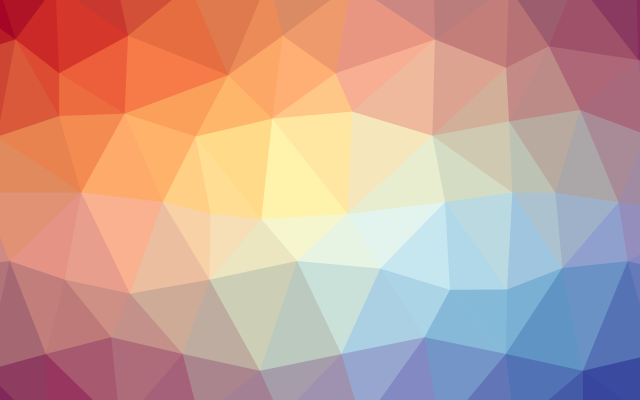
Give the GLSL for this background, as a Shadertoy shader.

```glsl
// A low-poly mesh of flat triangles fading from red through yellow to blue.
// Each row of vertices follows its own pair of waves; each triangle takes the
// even blend of one palette read across and the same palette read downwards.

#define ASPECT 1.6      // mesh width, with its height as 1
#define COLUMNS 9.0     // mesh cells across the canvas
#define ROWS 6          // mesh cells down the canvas
#define AXIS_BLEND 0.5  // share of the vertical palette
#define EDGE_WIDTH 1.0  // edge softness in pixels

const vec3 PALETTE[11] = vec3[11](
    vec3(0.65, 0.00, 0.15), vec3(0.84, 0.19, 0.15), vec3(0.96, 0.43, 0.26),
    vec3(0.99, 0.68, 0.38), vec3(1.00, 0.88, 0.56), vec3(1.00, 1.00, 0.75),
    vec3(0.88, 0.95, 0.97), vec3(0.67, 0.85, 0.91), vec3(0.45, 0.68, 0.82),
    vec3(0.27, 0.46, 0.71), vec3(0.19, 0.21, 0.58));

// Waves per vertex row: offset, amplitude, radians per column, peak column
const vec4 SHIFT_WAVE[7] = vec4[7](
    vec4(-0.017, 0.045, 0.70, 7.0), vec4(-0.006, 0.046, 1.90, 6.5),
    vec4(-0.008, 0.038, 0.63, 7.5), vec4(-0.002, 0.056, 1.36, 6.4),
    vec4( 0.017, 0.048, 0.90, 5.4), vec4(-0.021, 0.058, 0.52, 8.5),
    vec4(-0.010, 0.052, 0.52, 7.0));
const vec4 DEPTH_WAVE[7] = vec4[7](
    vec4(-0.037, 0.015, 1.50, 2.0), vec4(0.138, 0.050, 2.92, 3.0),
    vec4( 0.306, 0.036, 2.03, 0.0), vec4(0.513, 0.035, 0.90, 4.0),
    vec4( 0.692, 0.042, 1.40, 2.0), vec4(0.885, 0.042, 1.57, 0.0),
    vec4( 1.060, 0.020, 1.20, 1.0));

// Linear RGB to white-relative XYZ, one row per output
const mat3 RGB_TO_XYZ = mat3(0.4339, 0.3762, 0.1899,
                             0.2126, 0.7152, 0.0722,
                             0.0178, 0.1095, 0.8728);

// Cube-root XYZ: mixing here is the same as mixing in Lab
vec3 toPerceptual(vec3 rgb) {
    return pow(pow(rgb, vec3(2.2)) * RGB_TO_XYZ, vec3(1.0 / 3.0));
}

vec3 fromPerceptual(vec3 tone) {
    vec3 rgb = (tone * tone * tone) * inverse(RGB_TO_XYZ);
    return pow(clamp(rgb, 0.0, 1.0), vec3(1.0 / 2.2));
}

vec3 paletteTone(float t) {
    float s = clamp(t, 0.0, 1.0) * 10.0;
    int i = min(int(s), 9);
    return mix(toPerceptual(PALETTE[i]), toPerceptual(PALETTE[i + 1]), s - float(i));
}

vec3 fieldColor(vec2 p) {
    return fromPerceptual(mix(paletteTone(p.x / ASPECT), paletteTone(p.y), AXIS_BLEND));
}

float wave(vec4 w, float column) {
    return w.x + w.y * cos(w.z * (column - w.w));
}

vec2 meshVertex(float column, int row) {
    return vec2(column * ASPECT / COLUMNS + wave(SHIFT_WAVE[row], column),
                wave(DEPTH_WAVE[row], column));
}

float cross2(vec2 a, vec2 b) { return a.x * b.y - a.y * b.x; }

float edgeDistance(vec2 p, vec2 a, vec2 b) {
    return cross2(normalize(b - a), p - a);
}

// Adds one triangle: colour times coverage in rgb, coverage in alpha
void addTriangle(inout vec4 sum, vec2 p, vec2 a, vec2 b, vec2 c, float softness) {
    float winding = sign(cross2(b - a, c - a));
    float inside = min(winding * edgeDistance(p, a, b),
                   min(winding * edgeDistance(p, b, c),
                       winding * edgeDistance(p, c, a)));
    float coverage = clamp(0.5 + inside / softness, 0.0, 1.0);
    if (coverage > 0.0)
        sum += coverage * vec4(fieldColor((a + b + c) / 3.0), 1.0);
}

void mainImage(out vec4 fragColor, in vec2 fragCoord) {
    // Mesh space: y runs downwards from the top edge
    vec2 uv = fragCoord / iResolution.xy;
    vec2 p = vec2(uv.x * ASPECT, 1.0 - uv.y);
    float softness = EDGE_WIDTH / iResolution.y;
    float nearColumn = floor(uv.x * COLUMNS);
    vec4 sum = vec4(0.0);

    for (int row = 0; row < ROWS; row++) {
        for (float k = -1.0; k <= 1.0; k++) {
            float column = nearColumn + k;
            vec2 a = meshVertex(column, row);
            vec2 b = meshVertex(column + 1.0, row);
            vec2 c = meshVertex(column, row + 1);
            vec2 d = meshVertex(column + 1.0, row + 1);

            // Split each cell along its shorter diagonal
            bool falling = distance(a, d) < distance(b, c);
            addTriangle(sum, p, a, b, falling ? d : c, softness);
            addTriangle(sum, p, c, d, falling ? a : b, softness);
        }
    }
    fragColor = vec4(sum.rgb / max(sum.a, 0.0001), 1.0);
}
```
